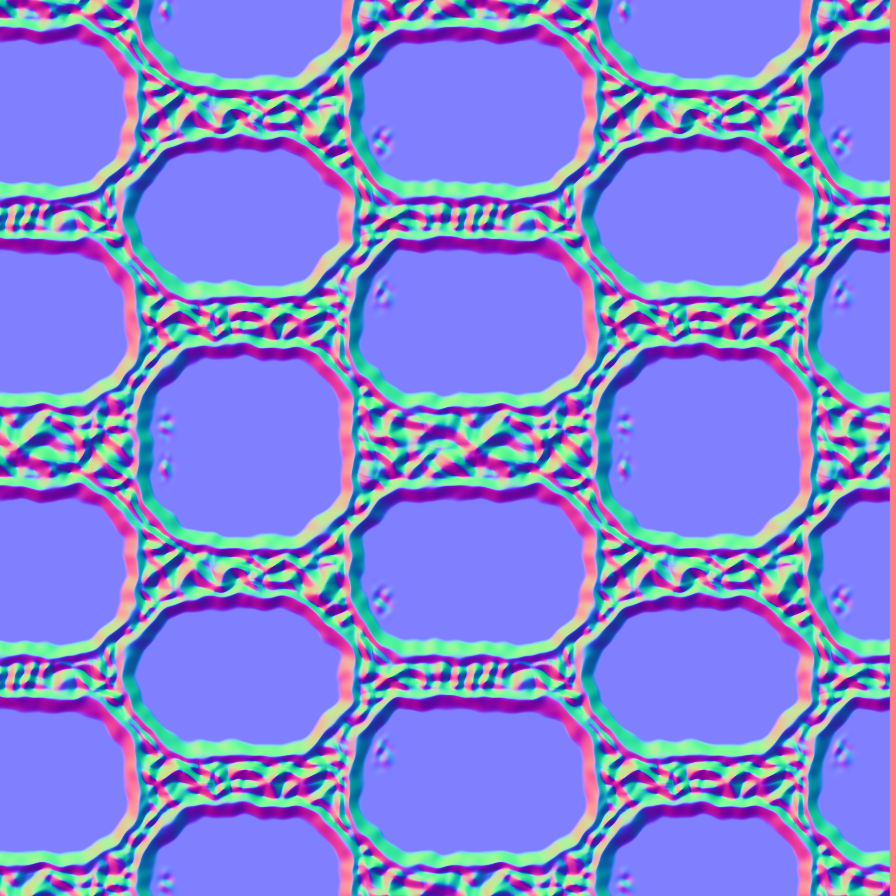
Write a WebGL 2 fragment shader that draws this texture map.

```glsl
#version 300 es
precision highp float;
// Normal map of a knotted rope net: tiled octagonal holes between braided strands.

uniform vec2 u_resolution;
out vec4 fragColor;

const float TAU = 6.2831853;
const float CELL = 0.512;                  // size of one repeat, in canvas widths
const vec2 ORIGIN = vec2(0.5234, 0.5013);  // centre of a thick bar
const float RELIEF = 0.095;                // steepness of the normals
const float UPWARD_TILT = 0.4;             // lean of the rope surface
const float SAMPLE_STEP = 0.006;           // slope sampling distance, in cells
const float RIM_PEAK = 0.027;              // crest of the outer cord
const float RIM_END = 0.046;               // groove behind the outer cord
const float RIM_DROP = 0.8;
const float EDGE_WOBBLE = 0.014;
const float EDGE_FRAY = 0.011;
const float BRAID_HEIGHT = 0.36;
const float FIBRE_HEIGHT = 1.3;
const float SPECK_HEIGHT = 0.4;
const float SEAM_WIDTH = 0.0068;
const vec3 SEAM_COLOR = vec3(1.0, 0.5, 0.5);

vec2 hashGradient(vec2 i) {
  vec3 q = fract(vec3(i.xyx) * vec3(0.1031, 0.1030, 0.0973));
  q += dot(q, q.yzx + 33.33);
  float angle = TAU * fract((q.x + q.y) * q.z);
  return vec2(cos(angle), sin(angle));
}

// Gradient noise that tiles once per cell; freq holds whole numbers.
float noise(vec2 p, vec2 freq) {
  p *= freq;
  vec2 i = floor(p), f = fract(p);
  vec2 u = f * f * f * (f * (f * 6.0 - 15.0) + 10.0);
  vec4 corner;
  for (int k = 0; k < 4; k++) {
    vec2 o = vec2(k & 1, k >> 1);
    corner[k] = dot(hashGradient(mod(i + o, freq)), f - o);
  }
  return mix(mix(corner.x, corner.y, u.x), mix(corner.z, corner.w, u.x), u.y);
}

vec2 wrapCell(vec2 p) { return fract(p + 0.5) - 0.5; }

float smoothMax(float a, float b, float k) {
  float h = max(k - abs(a - b), 0.0) / k;
  return max(a, b) + 0.25 * h * h * k;
}

// Distance to a box with cut corners, repeated in every cell.
float holeDistance(vec2 p, vec2 center, vec2 halfSize, float cut) {
  vec2 q = abs(wrapCell(p - center)) - halfSize;
  return smoothMax(max(q.x, q.y), (q.x + q.y + cut) * 0.7071, 0.03);
}

float netDistance(vec2 p) {
  float d = holeDistance(p, vec2(0.010, 0.271), vec2(0.241, 0.157), 0.080);
  d = min(d, holeDistance(p, vec2(0.010, -0.271), vec2(0.241, 0.157), 0.080));
  d = min(d, holeDistance(p, vec2(0.515, 0.0), vec2(0.209, 0.193), 0.090));
  return min(d, holeDistance(p, vec2(0.500, 0.5), vec2(0.223, 0.146), 0.095));
}

float spot(vec2 p, vec2 center, vec2 size) {
  vec2 q = wrapCell(p - center) / size;
  return exp(-dot(q, q));
}

float netHeight(vec2 p) {
  vec2 wobble = vec2(noise(p, vec2(11.0)), noise(p + 0.37, vec2(12.0)));
  float d = netDistance(p + EDGE_WOBBLE * wobble) + EDGE_FRAY * noise(p + 0.13, vec2(23.0));

  // Outer cord along each hole
  float h = smoothstep(0.0, RIM_PEAK, d) - RIM_DROP * smoothstep(RIM_PEAK, RIM_END, d);

  // Crossed strands and loose fibres inside the rope
  vec2 w = p + 0.03 * wobble;
  float strands = max(sin(TAU * (13.0 * w.x + 15.0 * w.y)),
                      sin(TAU * (13.0 * w.x - 15.0 * w.y)));
  float fibres = noise(w, vec2(17.0, 23.0)) + 0.5 * noise(w + 0.21, vec2(31.0, 37.0));
  float weave = BRAID_HEIGHT * strands + FIBRE_HEIGHT * fibres + 0.45;

  // Ribs wound round the thin bar
  float ribs = 0.45 + 0.4 * sin(TAU * 27.0 * w.x) + 0.5 * fibres;
  weave = mix(weave, ribs, 0.85 * spot(p, vec2(0.0, 0.5), vec2(0.10, 0.07)));

  // Two cords crossing on the thick bar
  vec2 q = wrapCell(p - vec2(0.02, 0.0));
  float gap = abs(abs(q.y) - 0.6 * abs(q.x));
  float cross = 1.1 - smoothstep(0.0, 0.035, gap) + 0.8 * fibres;
  weave = mix(weave, cross, 0.8 * spot(p, vec2(0.02, 0.0), vec2(0.13, 0.09)));
  h += weave * smoothstep(RIM_PEAK, 0.058, d);

  // Small specks beside the left edge of some holes
  vec2 mirrored = vec2(p.x, abs(wrapCell(p).y));
  float specks = spot(mirrored, vec2(-0.19, 0.335), vec2(0.016, 0.025))
               + spot(mirrored, vec2(0.338, 0.045), vec2(0.012, 0.022));
  return h + SPECK_HEIGHT * specks * noise(p, vec2(43.0)) * smoothstep(0.0, -0.02, d);
}

void main() {
  vec2 uv = gl_FragCoord.xy / u_resolution;
  vec2 p = (uv - ORIGIN) / CELL;

  // Slope to normal; red faces left and green faces up
  vec2 e = vec2(SAMPLE_STEP, 0.0);
  vec2 slope = vec2(netHeight(p + e.xy) - netHeight(p - e.xy),
                    netHeight(p - e.yx) - netHeight(p + e.yx)) / (2.0 * SAMPLE_STEP);
  slope *= RELIEF;
  slope.y += UPWARD_TILT * smoothstep(0.0, RIM_PEAK, netDistance(p));
  vec3 color = 0.5 + 0.5 * normalize(vec3(slope, 1.0));

  // Flat seam down the right side
  float px = 1.0 / u_resolution.x;
  color = mix(color, SEAM_COLOR, smoothstep(-px, px, uv.x - 1.0 + SEAM_WIDTH));
  fragColor = vec4(color, 1.0);
}
```
